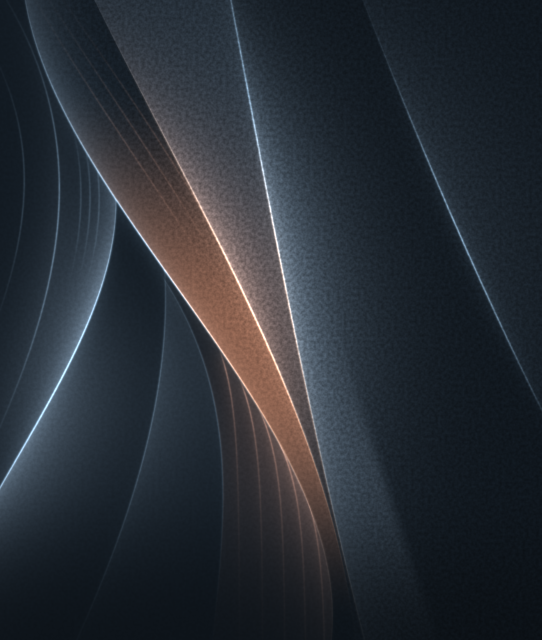
This background is drawn by a WebGL 2 fragment shader. Its source:

```glsl
#version 300 es
precision highp float;
// Draws dark overlapping silk sheets with glowing rims and a copper fold.

uniform vec2 u_resolution;
out vec4 fragColor;

// Palette
const vec3 NIGHT = vec3(0.065, 0.095, 0.125);
const vec3 STEEL = vec3(0.44, 0.49, 0.54);
const vec3 COPPER = vec3(0.60, 0.415, 0.335);
const vec3 ICE = vec3(0.62, 0.76, 0.87);
const vec3 PEARL = vec3(0.95, 0.82, 0.72);

// Sheet edges: x at four even heights, from the top to the bottom
const vec4 RIBBON = vec4(0.046, 0.231, 0.498, 0.612);
const vec4 CREASE = vec4(0.174, 0.376, 0.556, 0.655);
const vec4 SPINE = vec4(0.426, 0.500, 0.580, 0.672);
const vec4 FAR_RIGHT = vec4(0.669, 0.831, 1.015, 1.231);
const vec4 SOFT_FOLD = vec4(0.430, 0.560, 0.686, 0.815);
const vec4 ARC = vec4(0.0015, 0.214, 0.0646, -0.129);
const vec4 VEIL = vec4(0.1215, 0.292, 0.278, 0.1415);
const vec4 INNER_VEIL = vec4(-0.415, 0.208, 0.403, 0.392);
const vec4 LEFT_VEIL = vec4(0.012, 0.108, 0.0, -0.200);
const vec4 FAR_LEFT = vec4(-0.077, 0.0415, -0.092, -0.277);

// Rim and grain
const float RIM_WIDTH = 0.0017;
const float HALO_WIDTH = 0.011;
const float HALO_GAIN = 0.20;
const float GRAIN_SCALE = 190.0;
const float GRAIN_GAIN = 0.26;

// Cubic through four evenly spaced values
float curve(vec4 c, float t) {
    float s = 3.0 * t, a = s - 1.0, b = s - 2.0, e = s - 3.0;
    return dot(c, vec4(-a * b * e / 6.0, s * b * e / 2.0, -s * a * e / 2.0, s * a * b / 6.0));
}

// Signed distance to an edge in canvas heights, positive to its right
float edgeDist(vec2 p, vec4 c) {
    float aspect = u_resolution.x / u_resolution.y;
    float slope = (curve(c, p.y + 0.01) - curve(c, p.y - 0.01)) / 0.02 * aspect;
    return (p.x - curve(c, p.y)) * aspect / sqrt(1.0 + slope * slope);
}

float bell(float t, float centre, float width) {
    float k = (t - centre) / width;
    return exp(-k * k);
}

float hairline(float d) {
    return bell(d, 0.0, max(RIM_WIDTH, 0.8 / u_resolution.y));
}

// Lays a sheet to the right of an edge and lights its rim
void sheet(inout vec3 col, float d, vec3 fill, vec3 rim, float gate) {
    float px = 0.8 / u_resolution.y;
    col = mix(col, fill, smoothstep(-px, px, d) * gate);
    col += rim * gate * (hairline(d) + HALO_GAIN * exp(-abs(d) / HALO_WIDTH));
}

vec2 gradient(vec2 cell) {
    vec3 h = fract(cell.xyx * vec3(0.1031, 0.1030, 0.0973));
    h += dot(h, h.yzx + 33.33);
    float angle = 6.2832 * fract((h.x + h.y) * h.z);
    return vec2(cos(angle), sin(angle));
}

float gradientNoise(vec2 p) {
    vec2 i = floor(p), f = fract(p), o = vec2(0.0, 1.0);
    vec2 u = f * f * (3.0 - 2.0 * f);
    float low = mix(dot(gradient(i), f), dot(gradient(i + o.yx), f - o.yx), u.x);
    float high = mix(dot(gradient(i + o), f - o), dot(gradient(i + o.yy), f - o.yy), u.x);
    return mix(low, high, u.y);
}

void main() {
    vec2 p = gl_FragCoord.xy / u_resolution;
    p.y = 1.0 - p.y;
    float t = p.y;
    float dRibbon = edgeDist(p, RIBBON), dCrease = edgeDist(p, CREASE);
    float dSpine = edgeDist(p, SPINE), dRight = edgeDist(p, FAR_RIGHT);
    float dArc = edgeDist(p, ARC), dVeil = edgeDist(p, VEIL);
    float dInner = edgeDist(p, INNER_VEIL), dLeft = edgeDist(p, LEFT_VEIL);

    // Left veils and the light behind the arc
    vec3 col = NIGHT + STEEL * 0.10 * exp(-abs(dLeft) / 0.035) * bell(t, 0.35, 0.25);
    col += STEEL * 0.72 * exp(-abs(dArc) / 0.052) * bell(t, 0.49, 0.21);
    col += ICE * 0.13 * hairline(edgeDist(p, FAR_LEFT)) * bell(t, 0.30, 0.15);
    col += ICE * 0.32 * hairline(dLeft) * bell(t, 0.35, 0.22);
    for (int i = 0; i < 3; i++) {
        float d = edgeDist(p, mix(LEFT_VEIL, ARC, 0.38 + 0.16 * float(i)));
        col += ICE * 0.12 * hairline(d) * bell(t, 0.31, 0.08);
    }
    vec3 fill = NIGHT + STEEL * 0.60 * exp(-max(dArc, 0.0) / 0.085) * bell(t, 0.70, 0.19);
    sheet(col, dArc, fill, ICE * 0.75 * bell(t, 0.60, 0.22), smoothstep(0.29, 0.32, t));
    fill = NIGHT + STEEL * 0.29 * exp(-max(dVeil, 0.0) / 0.12) * bell(t, 0.62, 0.21);
    sheet(col, dVeil, fill, ICE * 0.16 * bell(t, 0.62, 0.25), smoothstep(0.39, 0.42, t));
    fill = NIGHT + COPPER * (0.07 + 0.30 * exp(-abs(dRibbon) / 0.06)) * bell(t, 0.76, 0.18);
    sheet(col, dInner, fill, ICE * 0.14 * bell(t, 0.64, 0.20), smoothstep(0.42, 0.45, t));

    // Copper strands peeling off the ribbon
    for (int i = 0; i < 5; i++) {
        float k = float(i), start = 0.54 + 0.045 * k, fall = max(t - start, 0.0);
        float x = curve(RIBBON, start) + (0.040 + 0.007 * k) * (1.0 - exp(-12.0 * fall));
        float d = (p.x - x) * u_resolution.x / u_resolution.y;
        float fade = smoothstep(0.0, 0.04, fall) * exp(-fall * 9.0);
        col += COPPER * fade * (0.55 * hairline(d) + 0.22 * exp(-abs(d) / 0.012));
    }

    // Main ribbon: steel above, copper through the waist
    float warm = smoothstep(0.12, 0.53, t) * (1.0 - smoothstep(0.60, 0.98, t));
    fill = NIGHT + STEEL * 0.36 * exp(-max(dRibbon, 0.0) / 0.05) * bell(t, 0.15, 0.30);
    fill = mix(fill, COPPER * 0.92, warm);
    for (int i = 0; i < 3; i++) {
        float k = float(i);
        float d = edgeDist(p, mix(RIBBON, CREASE, vec4(0.35, 0.8, 1.1, 1.2) + 0.2 * k - 0.2));
        fill += COPPER * 0.16 * hairline(d) * bell(t, 0.22, 0.14);
    }
    vec3 rim = mix(ICE, PEARL, smoothstep(0.35, 0.65, t));
    sheet(col, dRibbon, fill, rim * 0.70 * bell(t, 0.42, 0.29), 1.0);

    // Copper fold between the crease and the spine
    fill = NIGHT + STEEL * 0.23 * bell(t, 0.20, 0.40);
    fill += COPPER * 0.72 * exp(-max(dCrease, 0.0) / 0.075) * bell(t, 0.43, 0.25);
    sheet(col, dCrease, fill, PEARL * 0.70 * bell(t, 0.47, 0.23), 1.0);

    // Steel slope right of the spine, then the far sheet
    fill = NIGHT * 0.88 + STEEL * 0.78 * exp(-max(dSpine, 0.0) / 0.085) * bell(t, 0.43, 0.34);
    float fold = 1.0 - smoothstep(-0.02, 0.006, edgeDist(p, SOFT_FOLD));
    fill += STEEL * 0.17 * fold * bell(t, 0.76, 0.17);
    rim = mix(ICE, PEARL, smoothstep(0.12, 0.45, t));
    sheet(col, dSpine, fill, rim * 0.62 * bell(t, 0.35, 0.36), 1.0);
    fill = NIGHT * 0.9 + STEEL * 0.19 * exp(-max(dRight, 0.0) / 0.13) * bell(t, 0.28, 0.32);
    sheet(col, dRight, fill, ICE * 0.50 * bell(t, 0.38, 0.21), 1.0);

    // Woven grain, stronger on the right-hand cloth
    vec2 cloth = vec2(p.x * u_resolution.x / u_resolution.y, p.y) * GRAIN_SCALE;
    float grain = gradientNoise(cloth) + 0.5 * gradientNoise(cloth * 1.9 + 17.0);
    col *= 1.0 + GRAIN_GAIN * grain * mix(0.35, 1.0, smoothstep(-0.02, 0.10, dRibbon));
    col *= 1.0 - 0.22 * smoothstep(0.75, 1.0, t);
    fragColor = vec4(clamp(col, 0.0, 1.0), 1.0);
}
```
